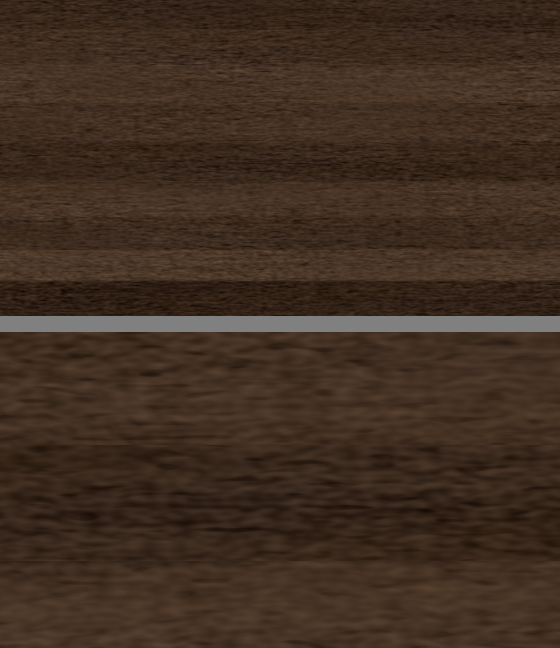
Top: the whole. Bottom: its middle third, enlarged.
This texture is drawn by a WebGL 2 fragment shader. Its source:

```glsl
#version 300 es
precision highp float;

// Dark brown wood: nine horizontal planks of different tone, each filled with
// stretched gradient noise for streaks, fibres and short pores.
// Faint broken diagonal saw marks cross some of the paler planks.

#define DARK_WOOD  vec3(0.170, 0.111, 0.070)
#define LIGHT_WOOD vec3(0.320, 0.238, 0.176)
#define PLANKS 9.0
#define PLANK_JITTER 0.19
#define STREAK_AMOUNT 0.24
#define FIBRE_AMOUNT 0.46
#define FINE_AMOUNT 0.50
#define PORE_AMOUNT 0.30
#define SAW_AMOUNT 0.24
#define SAW_SPACING 0.026
#define HUE_DRIFT 0.016

out vec4 fragColor;
uniform vec2 u_resolution;

const float TAU = 6.2831853;

// Mean tone of each plank, bottom to top: 0 is dark wood, 1 is light wood
const float PLANK_TONE[9] = float[9](
    0.10, 0.84, 0.42, 0.68, 0.29, 0.56, 0.75, 0.43, 0.26);

uint hash(ivec2 cell) {
    uvec2 q = uvec2(cell) * uvec2(1597u, 3571u);
    uint h = (q.x ^ (q.y << 7)) * 747796u + q.y;
    h = (h ^ (h >> 15)) * 739397u;
    h = (h ^ (h >> 13)) * 961757u;
    return h ^ (h >> 16);
}

vec2 gradient(ivec2 cell) {
    float angle = TAU * float(hash(cell) & 1023u) / 1024.0;
    return vec2(cos(angle), sin(angle));
}

float gradientNoise(vec2 p) {
    ivec2 c = ivec2(floor(p));
    vec2 f = fract(p);
    vec2 w = f * f * f * (f * (f * 6.0 - 15.0) + 10.0);
    float a = dot(gradient(c), f);
    float b = dot(gradient(c + ivec2(1, 0)), f - vec2(1.0, 0.0));
    float d = dot(gradient(c + ivec2(0, 1)), f - vec2(0.0, 1.0));
    float e = dot(gradient(c + ivec2(1, 1)), f - vec2(1.0, 1.0));
    return mix(mix(a, b, w.x), mix(d, e, w.x), w.y);
}

float toneOf(float index) {
    return PLANK_TONE[int(clamp(index, 0.0, PLANKS - 1.0))];
}

// Plank tone with a softened joint; heights vary along a slow wave
float plankTone(float row, float softness) {
    float joint = floor(row + 0.5);
    float side = smoothstep(-softness, softness, row - joint);
    return mix(toneOf(joint - 1.0), toneOf(joint), side);
}

// Broken, slightly wavy slanted scratches, limited to patches
float sawMarks(vec2 p) {
    float bend = 0.006 * gradientNoise(p * 14.0);
    float across = (p.y + 0.62 * p.x + bend) / SAW_SPACING;
    float offset = abs(fract(across) - 0.5);
    float line = 1.0 - smoothstep(0.05, 0.20, offset);
    float broken = smoothstep(-0.15, 0.25, gradientNoise(p * vec2(50.0, 60.0)));
    float patches = smoothstep(-0.05, 0.30, gradientNoise(p * vec2(1.8, 5.0) + 31.0));
    return line * broken * patches;
}

void main() {
    vec2 p = gl_FragCoord.xy / u_resolution.y;
    float pixel = 1.0 / u_resolution.y;

    // Planks
    float row = p.y * PLANKS;
    row += PLANK_JITTER * sin(TAU * (row - 1.0) / PLANKS);
    float plank = floor(row);
    float base = plankTone(row, 0.03 + PLANKS * pixel);

    // Grain space drifts gently and is shifted per plank
    vec2 g = p + vec2(plank * 3.7, 0.0);
    g.y += 0.010 * gradientNoise(g * vec2(1.6, 5.0));
    g.y += 0.0025 * gradientNoise(g * vec2(12.0, 24.0));

    // Broad streaks, long fibres and fine flecks
    float streak = gradientNoise(g * vec2(0.9, 22.0) + 7.0)
                 + 0.6 * gradientNoise(g * vec2(2.2, 55.0) + 19.0);
    float fibre = gradientNoise(g * vec2(16.0, 108.0) + 43.0);
    float fine = gradientNoise(g * vec2(52.0, 161.0) + 71.0);
    float pores = smoothstep(0.18, 0.42, gradientNoise(g * vec2(22.0, 125.0) + 97.0));

    // Slow changes in grain strength and brightness
    float strength = 1.0 + 0.6 * gradientNoise(p * vec2(2.0, 9.0) + 53.0);
    float drift = 0.10 * gradientNoise(p * vec2(1.2, 3.0) + 11.0);

    float grain = FIBRE_AMOUNT * fibre + FINE_AMOUNT * fine;
    grain += PORE_AMOUNT * (0.10 - pores);
    float tone = base + drift + STREAK_AMOUNT * streak + strength * grain;
    tone -= SAW_AMOUNT * sawMarks(p) * smoothstep(0.2, 0.7, base);

    // Brown, drifting between yellowish and greyish
    vec3 colour = mix(DARK_WOOD, LIGHT_WOOD, clamp(tone, -0.6, 1.6));
    float hue = gradientNoise(g * vec2(1.5, 14.0) + 83.0);
    colour += HUE_DRIFT * hue * vec3(-0.2, 0.1, 1.0);

    fragColor = vec4(clamp(colour, 0.0, 1.0), 1.0);
}
```
